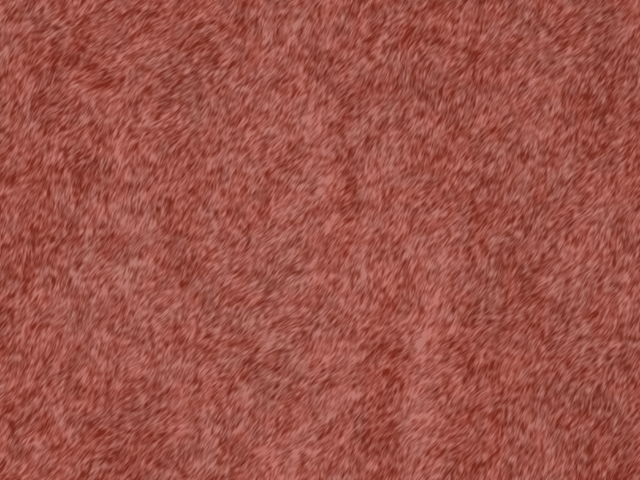
Write a Shadertoy shader that draws this texture.

```glsl
const vec3 MID_ROSE = vec3(0.617, 0.324, 0.280);
const vec3 TONE_STEP = vec3(0.054, 0.060, 0.062);
const vec3 HUE_STEP = vec3(0.017, -0.006, -0.007);
const int STEPS = 8;

float hash(vec2 cell) {
    vec3 h = fract(cell.xyx * 0.1031);
    h += dot(h, h.yzx + 33.33);
    return fract((h.x + h.y) * h.z);
}

// Smooth value noise, from -1 to 1
float noise(vec2 p) {
    vec2 cell = floor(p);
    vec2 f = fract(p);
    f = f * f * (3.0 - 2.0 * f);
    float low = mix(hash(cell), hash(cell + vec2(1.0, 0.0)), f.x);
    float high = mix(hash(cell + vec2(0.0, 1.0)), hash(cell + vec2(1.0, 1.0)), f.x);
    return 2.0 * mix(low, high, f.y) - 1.0;
}

// Lie of the pile: mostly up and to the right, with gentle swirls
vec2 pileDirection(vec2 p) {
    float angle = 0.95 + 0.25 * noise(p * 3.5 + 17.0) + 0.32 * noise(p * 18.0 + 41.0);
    return vec2(cos(angle), sin(angle));
}

// Noise smeared along the pile: x holds hairs, y holds tufts
vec2 pile(vec2 p, vec2 dir, float reach, float hairSize, float tuftSize) {
    vec2 sum = vec2(0.0);
    float total = 0.0;
    for (int i = -STEPS; i <= STEPS; i++) {
        float s = float(i) / float(STEPS + 1);
        float weight = 1.0 - abs(s);
        vec2 q = p + dir * s * reach;
        sum += weight * vec2(noise(q / hairSize + 60.0), noise(q / tuftSize + 90.0));
        total += weight;
    }
    return sum / total;
}

// Soft band around a line from a to b
float fold(vec2 p, vec2 a, vec2 b, float width) {
    vec2 along = b - a;
    float t = clamp(dot(p - a, along) / dot(along, along), 0.0, 1.0);
    float d = length(p - a - along * t) / width;
    return exp(-d * d);
}

// Creases are negative, ridges positive
float folds(vec2 p) {
    p += 0.012 * vec2(noise(p * 9.0 + 5.0), noise(p * 9.0 + 25.0));
    float shade = 0.0;
    shade -= 0.75 * fold(p, vec2(0.69, 0.86), vec2(0.74, 0.56), 0.022);
    shade += 0.45 * fold(p, vec2(0.65, 0.80), vec2(0.69, 0.60), 0.030);
    shade -= 0.85 * fold(p, vec2(0.83, 0.38), vec2(0.80, 0.08), 0.030);
    shade += 0.75 * fold(p, vec2(0.945, 0.54), vec2(0.875, 0.30), 0.028);
    shade += 0.60 * fold(p, vec2(0.87, 0.27), vec2(0.88, 0.08), 0.026);
    shade -= 1.10 * fold(p, vec2(-0.02, 0.495), vec2(0.16, 0.507), 0.012);
    return shade;
}

void mainImage(out vec4 fragColor, in vec2 fragCoord) {
    vec2 p = fragCoord / iResolution.y;
    vec2 uv = fragCoord / iResolution.xy;

    // Short fine hairs and small tufts
    vec2 fur = pile(p, pileDirection(p), 0.0095, 0.0033, 0.0085);
    float tone = 3.5 * fur.x + 1.5 * fur.y;

    // Patches, upright waves and folds in the cloth
    tone += 0.50 * noise(p * 34.0 + 7.0);
    tone += 0.30 * noise(p * 14.0 + 19.0);
    tone += 0.45 * noise(p * vec2(8.0, 2.5) + 31.0);
    tone += folds(p);

    // Light falls off toward the corners
    vec2 fromCentre = uv - vec2(0.47, 0.48);
    tone += 0.15 - 0.9 * dot(fromCentre, fromCentre);

    // Some tufts are redder, others browner
    float hue = noise(p * 32.0 + 53.0) + 0.5 * noise(p * 5.0 + 71.0);
    vec3 colour = MID_ROSE + TONE_STEP * clamp(tone, -2.6, 2.4) + HUE_STEP * hue;
    fragColor = vec4(colour, 1.0);
}
```
